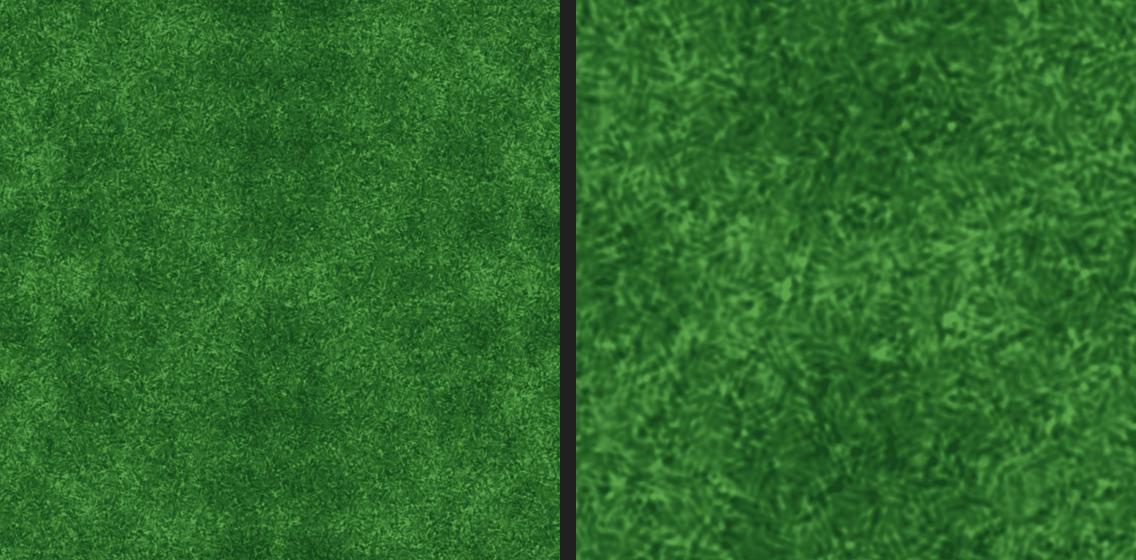
Left, the full canvas; right, a detail of the centre.
This texture is drawn by a WebGL 1 fragment shader. Its source:

```glsl
precision highp float;
// Short-cropped lawn seen from above: fine blades combed in four directions,
// over soft mottled patches mirrored about the centre, paler at the sides.
// A tone in standard deviations is summed from gradient noise, then coloured.
uniform vec2 u_resolution;

const float PI = 3.14159265;
const vec3 SHADE_GREEN = vec3(0.11, 0.32, 0.12);
const vec3 LAWN_GREEN = vec3(0.163, 0.41, 0.153);
const vec3 TIP_GREEN = vec3(0.31, 0.59, 0.26);
const vec3 DRY_GREEN = vec3(0.37, 0.61, 0.21);

// Random unit vector for a lattice cell.
vec2 cellGradient(vec2 cell) {
  vec3 h = fract(cell.xyx * vec3(0.1031, 0.1030, 0.0973));
  h += dot(h, h.yzx + 33.33);
  float angle = 2.0 * PI * fract((h.x + h.y) * h.z);
  return vec2(cos(angle), sin(angle));
}

// Gradient noise, about -0.7 to 0.7.
float gradientNoise(vec2 p) {
  vec2 cell = floor(p);
  vec2 f = p - cell;
  vec2 fade = f * f * f * (f * (f * 6.0 - 15.0) + 10.0);
  vec2 e = vec2(1.0, 0.0);
  float a = dot(cellGradient(cell), f);
  float b = dot(cellGradient(cell + e.xy), f - e.xy);
  float c = dot(cellGradient(cell + e.yx), f - e.yx);
  float d = dot(cellGradient(cell + e.xx), f - e.xx);
  return mix(mix(a, b, fade.x), mix(c, d, fade.x), fade.y);
}

vec2 rotate(vec2 p, float angle) {
  float c = cos(angle);
  float s = sin(angle);
  return vec2(c * p.x - s * p.y, s * p.x + c * p.y);
}

// Mottled patches from several octaves.
float patches(vec2 p, float frequency, float falloff) {
  float sum = 0.0;
  float amplitude = 1.0;
  for (int i = 0; i < 4; i++) {
    sum += amplitude * gradientNoise(p * frequency + float(i) * 17.3);
    p = rotate(p, 0.6);
    frequency *= 2.0;
    amplitude *= falloff;
  }
  return sum;
}

// Stretched noise in four directions, each dominating in its own tufts.
float blades(vec2 p, vec2 frequency, float tuftFrequency) {
  float sum = 0.0;
  for (int i = 0; i < 4; i++) {
    float seed = float(i) * 31.7 + 5.1;
    float angle = (float(i) + 0.4) * PI / 4.0;
    float tuft = gradientNoise(p * tuftFrequency + seed);
    float streak = gradientNoise(rotate(p, angle) * frequency + seed);
    sum += streak * smoothstep(-0.25, 0.25, tuft);
  }
  return sum;
}

// Colour for a tone: zero is the middle of the lawn.
vec3 grassColour(float tone) {
  vec3 colour = mix(LAWN_GREEN, SHADE_GREEN, clamp(-tone / 1.7, 0.0, 1.4));
  return mix(colour, TIP_GREEN, clamp(tone / 2.2, 0.0, 1.3));
}

void main() {
  vec2 uv = gl_FragCoord.xy / u_resolution;
  vec2 mirrored = abs(uv - 0.5);
  float side = smoothstep(0.25, 0.5, mirrored.x);

  // Broad mottling, stronger towards the sides.
  float mottle = patches(mirrored + 2.7, 6.0, 0.82);
  float tone = mottle * mix(1.35, 1.9, side) + 0.25 * side - 0.05;

  // Blades, small clumps and grain.
  tone += 2.9 * blades(uv, vec2(230.0, 85.0), 42.0);
  tone += 1.4 * gradientNoise(uv * 93.0 + 11.0);
  tone += 1.5 * gradientNoise(uv * 207.0 + 3.0);

  // Sparse dry flecks, mostly near the sides.
  float fleckNoise = patches(mirrored + 8.4, 22.0, 0.6);
  float fleck = smoothstep(0.42, 0.75, fleckNoise) * mix(0.2, 0.75, side);
  vec3 colour = grassColour(tone + 0.7 * fleck);
  colour = mix(colour, DRY_GREEN, 0.45 * fleck);

  gl_FragColor = vec4(colour, 1.0);
}
```
